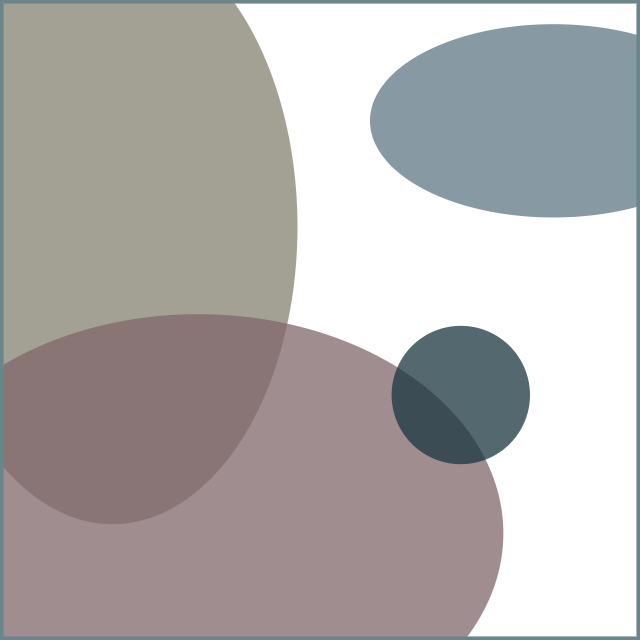
This background is drawn by a Shadertoy shader. Its source:

```glsl
// Translucent overlapping ellipses in muted tones on white, inside a thin frame.

const vec3 PAPER = vec3(1.0);
const vec3 OLIVE = vec3(0.520, 0.507, 0.440);
const vec3 MAUVE = vec3(0.503, 0.404, 0.420);
const vec3 STEEL = vec3(0.372, 0.467, 0.513);
const vec3 TEAL  = vec3(0.107, 0.213, 0.253);
const vec3 FRAME = vec3(0.42, 0.52, 0.54);

const float INK_OPACITY = 0.75;
const float FRAME_WIDTH = 0.0056;

// Approximate signed distance to an axis-aligned ellipse, accurate at its edge
float ellipseDistance(vec2 p, vec2 center, vec2 radii) {
    vec2 q = (p - center) / radii;
    float k = length(q);
    float slope = length(q / radii);
    return k * (k - 1.0) / max(slope, 1e-4);
}

// Coverage of a shape: 1 inside, 0 outside, smooth over one pixel
float coverage(float dist, float pixel) {
    return clamp(0.5 - dist / pixel, 0.0, 1.0);
}

// Lay one translucent ellipse over the colour below
vec3 layEllipse(vec3 below, vec3 ink, vec2 p, vec2 center, vec2 radii, float pixel) {
    float mask = coverage(ellipseDistance(p, center, radii), pixel);
    return mix(below, ink, INK_OPACITY * mask);
}

void mainImage(out vec4 fragColor, in vec2 fragCoord) {
    vec2 uv = fragCoord / iResolution.xy;
    float pixel = 1.0 / min(iResolution.x, iResolution.y);

    // Ellipses, from back to front
    vec3 color = PAPER;
    color = layEllipse(color, OLIVE, uv, vec2(0.1758, 0.6458), vec2(0.2890, 0.4648), pixel);
    color = layEllipse(color, MAUVE, uv, vec2(0.3099, 0.1667), vec2(0.4766, 0.3424), pixel);
    color = layEllipse(color, STEEL, uv, vec2(0.8646, 0.8112), vec2(0.2865, 0.1510), pixel);
    color = layEllipse(color, TEAL,  uv, vec2(0.7200, 0.3828), vec2(0.1081), pixel);

    // Frame along the canvas edge
    vec2 inset = min(uv, 1.0 - uv);
    float frameDistance = min(inset.x, inset.y) - FRAME_WIDTH;
    color = mix(color, FRAME, coverage(frameDistance, pixel));

    fragColor = vec4(color, 1.0);
}
```
